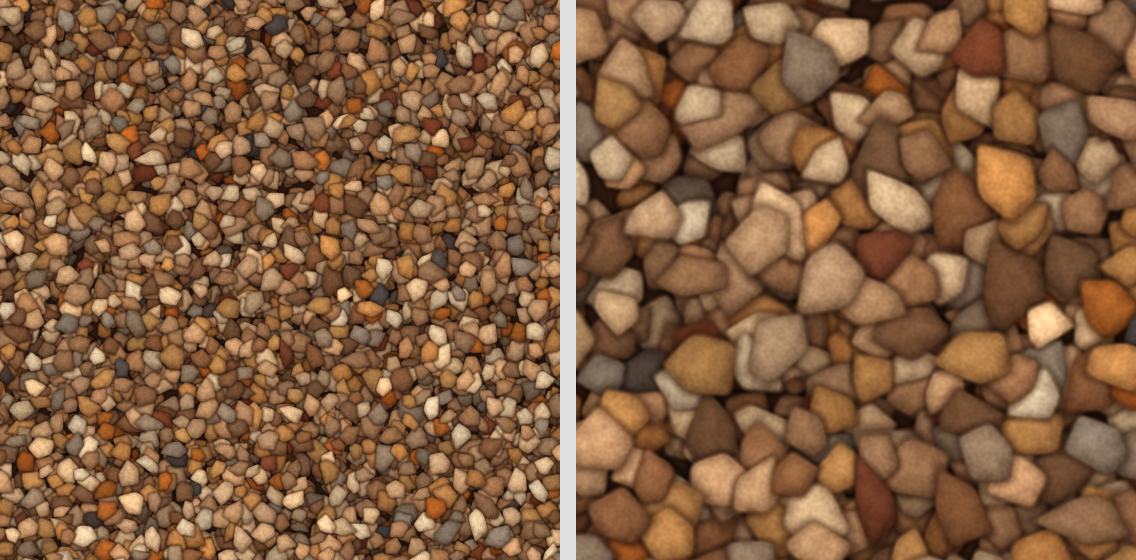
Left, the full canvas; right, a detail of the centre.
A Shadertoy shader for this texture:

```glsl
// Bed of small rounded gravel in tan, ochre, brown and grey, lit softly from above.

const float CELLS = 28.0;          // grain sites across the canvas
const int   LAYERS = 6;            // piled sheets of grains
const int   FACETS = 5;            // flattened sides of one grain
const float JITTER = 0.76;         // scatter of a grain inside its site
const vec2  RADIUS = vec2(0.33, 0.53);
const float STRETCH = 0.30;        // strongest elongation
const float EDGE_SOFT = 0.05;      // edge blur, in site units
const float SHADOW = 0.58;         // brightness beside a grain
const vec2  DEPTH_TONE = vec2(0.70, 1.06);
const vec2  RIM_TO_CROWN = vec2(0.72, 1.08);
const vec2  LIGHT = vec2(-0.05, 0.10);
const vec3  SHADE_TINT = vec3(1.0, 1.18, 1.32);
const vec3  GAP = vec3(0.17, 0.09, 0.05);
const float TAU = 6.28319;

const int MINERALS = 9;
const vec3 MINERAL[MINERALS] = vec3[](
    vec3(0.78, 0.66, 0.51),   // pale quartz
    vec3(0.70, 0.54, 0.39),   // tan
    vec3(0.58, 0.42, 0.29),   // brown
    vec3(0.66, 0.46, 0.26),   // ochre
    vec3(0.46, 0.31, 0.20),   // umber
    vec3(0.50, 0.42, 0.34),   // grey
    vec3(0.64, 0.35, 0.14),   // orange
    vec3(0.44, 0.23, 0.14),   // rust
    vec3(0.28, 0.24, 0.22));  // charcoal
const float SHARE[MINERALS] = float[](
    0.16, 0.20, 0.21, 0.16, 0.12, 0.07, 0.04, 0.02, 0.02);

vec3 hash3(vec2 p) {
    vec3 q = fract(p.xyx * vec3(0.1031, 0.1030, 0.0973));
    q += dot(q, q.yxz + 33.33);
    return fract((q.xxy + q.yzz) * q.zyx);
}

mat2 rotation(float a) {
    float c = cos(a), s = sin(a);
    return mat2(c, s, -s, c);
}

float gradientDot(vec2 corner, vec2 offset) {
    float a = TAU * hash3(corner).x;
    return dot(vec2(cos(a), sin(a)), offset);
}

float gradientNoise(vec2 p) {
    vec2 i = floor(p), f = p - i;
    vec2 u = f * f * f * (f * (f * 6.0 - 15.0) + 10.0);
    vec2 e = vec2(1.0, 0.0);
    return mix(mix(gradientDot(i, f), gradientDot(i + e, f - e), u.x),
               mix(gradientDot(i + e.yx, f - e.yx), gradientDot(i + 1.0, f - 1.0), u.x), u.y);
}

vec3 mineralColor(float pick) {
    for (int i = 0; i < MINERALS; i++) {
        pick -= SHARE[i];
        if (pick < 0.0) return MINERAL[i];
    }
    return MINERAL[2];
}

// Rounded polygon measure: 0 at the centre, 1 on the outline.
float grainMeasure(vec2 p, vec2 seed) {
    float sum = 0.0;
    for (int k = 0; k < FACETS; k++) {
        vec3 h = hash3(seed + 17.3 * float(k + 1));
        float a = TAU * (float(k) + 0.6 * (h.x - 0.5)) / float(FACETS);
        float t = max(dot(p, vec2(cos(a), sin(a))), 0.0) / mix(0.80, 1.16, h.y);
        t *= t;
        t *= t;
        sum += t * t;
    }
    return pow(sum, 0.125);
}

vec3 grainColor(vec2 p, float measure, vec2 seed, float radius, vec2 light, float depth) {
    vec3 h = hash3(seed + 71.7);
    vec3 base = mineralColor(h.x) * mix(0.86, 1.12, h.y);
    base *= mix(vec3(1.04, 0.98, 0.92), vec3(0.98, 1.01, 1.05), h.z);
    // mottled surface and fine grit
    float mottle = gradientNoise(p * 4.5 + seed * 3.1);
    float grit = gradientNoise(p * 13.0 + seed * 5.7);
    float m = min(measure, 1.0);
    float shade = mix(RIM_TO_CROWN.x, RIM_TO_CROWN.y, 1.0 - m * m * m);
    shade += dot(p / radius, light) + 0.13 * mottle + 0.10 * grit;
    shade *= mix(DEPTH_TONE.x, DEPTH_TONE.y, depth);
    return base * pow(vec3(max(shade, 0.05)), SHADE_TINT);
}

void mainImage(out vec4 fragColor, in vec2 fragCoord) {
    vec2 uv = fragCoord / iResolution.y;
    vec3 color = GAP;

    // Paint sheets from the bottom up; each is turned to hide its grid.
    for (int layer = 0; layer < LAYERS; layer++) {
        float depth = float(layer) / float(LAYERS - 1);
        mat2 turn = rotation(1.9 * float(layer) + 0.4);
        vec2 pos = turn * (uv * CELLS) + 7.37 * float(layer);
        vec2 site = floor(pos);
        float presence = mix(1.0, 0.55, depth);

        for (int y = -1; y <= 1; y++)
        for (int x = -1; x <= 1; x++) {
            vec2 cell = site + vec2(x, y);
            vec2 seed = cell + 150.0 + 113.0 * float(layer);
            vec3 place = hash3(seed), form = hash3(seed + 37.9);
            vec2 p = pos - cell - 0.5 - JITTER * (place.xy - 0.5);
            if (place.z > presence || dot(p, p) > 1.3) continue;

            float radius = mix(RADIUS.x, RADIUS.y, form.x);
            float stretch = 1.0 + STRETCH * form.y * form.y;
            vec2 q = rotation(TAU * form.z) * p / radius;
            float measure = grainMeasure(q * vec2(1.0 / stretch, stretch), seed);

            color *= pow(vec3(mix(SHADOW, 1.0, smoothstep(0.88, 1.36, measure))), SHADE_TINT);
            float soft = EDGE_SOFT / radius;
            float cover = 1.0 - smoothstep(1.0 - soft, 1.0 + soft, measure);
            if (cover > 0.0)
                color = mix(color, grainColor(p, measure, seed, radius, turn * LIGHT, depth), cover);
        }
    }
    fragColor = vec4(clamp(color, 0.0, 1.0), 1.0);
}
```
